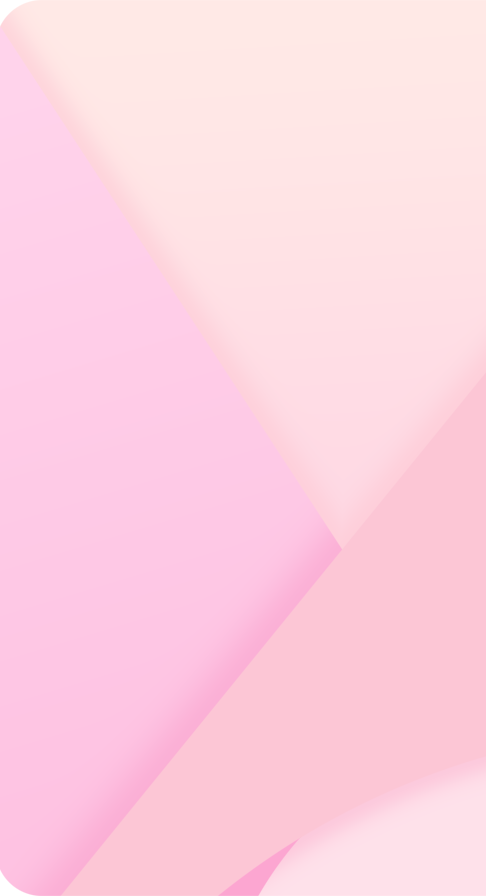
Give the GLSL for this background, as a Shadertoy shader.

```glsl
const vec2 CANVAS = vec2(0.543, 1.0);

const vec3 CREAM_TOP    = vec3(1.000, 0.914, 0.902);
const vec3 CREAM_LOW    = vec3(0.998, 0.850, 0.895);
const vec3 CREAM_SHADE  = vec3(0.992, 0.790, 0.835);
const vec3 LILAC_TOP    = vec3(1.000, 0.828, 0.922);
const vec3 LILAC_LOW    = vec3(0.996, 0.762, 0.886);
const vec3 LILAC_SHADE  = vec3(0.980, 0.655, 0.815);
const vec3 ROSE         = vec3(0.988, 0.775, 0.836);
const vec3 PALE         = vec3(0.998, 0.882, 0.918);
const vec3 PALE_SHADE   = vec3(0.988, 0.775, 0.855);
const vec3 HOT_PINK     = vec3(0.988, 0.650, 0.820);

// Signed distance to the line a-b, positive on its right side
float lineSide(vec2 p, vec2 a, vec2 b) {
    vec2 dir = normalize(b - a);
    return dot(p - a, vec2(dir.y, -dir.x));
}

// Signed distance to a disc, positive inside
float discSide(vec2 p, vec2 center, float radius) {
    return radius - length(p - center);
}

// Signed distance to a rounded box, negative inside
float roundedBox(vec2 p, vec2 center, vec2 halfSize, float radius) {
    vec2 q = abs(p - center) - halfSize + radius;
    return length(max(q, 0.0)) + min(max(q.x, q.y), 0.0) - radius;
}

float coverage(float side, float pixel) {
    return smoothstep(-pixel, pixel, side);
}

// Soft shadow that fades with distance outside a shape
float softShadow(float side, float width) {
    float d = max(-side, 0.0) / width;
    return exp(-d * d);
}

vec3 creamSheet(vec2 p) {
    float t = smoothstep(0.36, 1.02, p.y - 0.06 * (p.x - 0.27));
    return mix(CREAM_LOW, CREAM_TOP, t);
}

vec3 lilacSheet(vec2 p) {
    float t = clamp((p.y - 0.30 * p.x - 0.05) / 0.85, 0.0, 1.0);
    return mix(LILAC_LOW, LILAC_TOP, t);
}

// Pale disc on hot pink, shaded by the sheet above
vec3 lowerCorner(vec2 p, float sheetGap, float pixel) {
    float pale = discSide(p, vec2(0.6276, -0.194), 0.3906);
    vec3 paleColor = mix(PALE, PALE_SHADE, 0.85 * softShadow(-sheetGap, 0.020));
    return mix(HOT_PINK, paleColor, coverage(pale, pixel));
}

void mainImage(out vec4 fragColor, in vec2 fragCoord) {
    vec2 p = fragCoord / iResolution.xy * CANVAS;
    float pixel = 0.8 / iResolution.y;

    float lilac = lineSide(p, vec2(0.0, 0.971), vec2(0.3815, 0.388));
    float rose = lineSide(p, vec2(0.0677, 0.0), vec2(0.5443, 0.586));
    float cutout = discSide(p, vec2(0.777, -0.6595), 0.8483);

    // Cream sheet under the two upper folds
    float creamShadow = max(0.60 * softShadow(lilac, 0.022),
                            0.65 * softShadow(rose, 0.024));
    vec3 color = mix(creamSheet(p), CREAM_SHADE, creamShadow);

    // Lilac fold, darker beside the rose sheet
    vec3 lilacColor = mix(lilacSheet(p), LILAC_SHADE, 0.70 * softShadow(rose, 0.034));
    color = mix(color, lilacColor, coverage(lilac, pixel));

    // Rose sheet with its curved lower opening
    vec3 roseColor = mix(ROSE, lowerCorner(p, cutout, pixel), coverage(cutout, pixel));
    color = mix(color, roseColor, coverage(rose, pixel));

    // Rounded corners on the left side
    float card = roundedBox(p, vec2(0.495, 0.5), vec2(0.5, 0.5), 0.052);
    color = mix(color, vec3(1.0), coverage(card, pixel));

    fragColor = vec4(color, 1.0);
}
```
